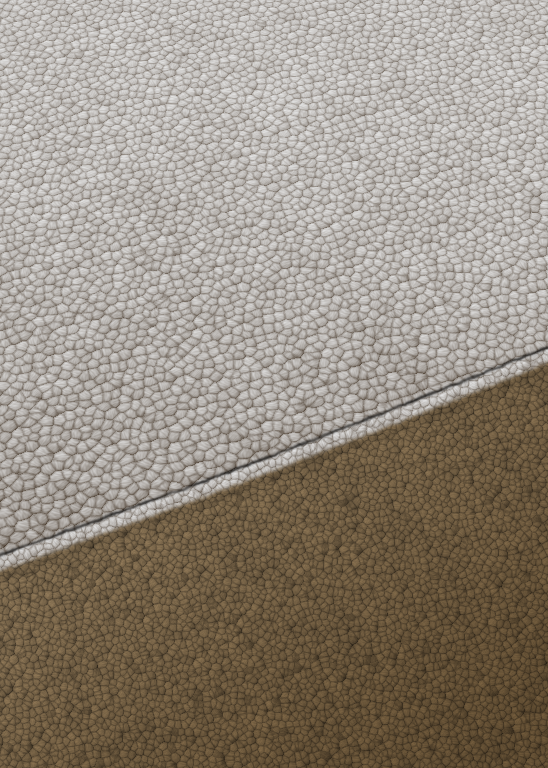
Give the GLSL for this texture, as a Shadertoy shader.

```glsl
// Upholstered cushion: pale nubby weave on top, a diagonal piped seam, and a shaded brown side.

const vec2 FRAME = vec2(0.715, 1.0);
const float SEAM_ANGLE = 0.362;

vec2 hash2(vec2 p) {
    vec3 h = fract(p.xyx * vec3(0.1031, 0.1030, 0.0973));
    h += dot(h, h.yzx + 33.33);
    return fract((h.xx + h.yz) * h.zy);
}

mat2 rotation(float a) {
    float c = cos(a), s = sin(a);
    return mat2(c, -s, s, c);
}

// Gradient noise, roughly -1 to 1
float corner(vec2 cell, vec2 offset) {
    float a = 6.2832 * hash2(cell).x;
    return dot(vec2(cos(a), sin(a)), offset);
}

float gradientNoise(vec2 p) {
    vec2 i = floor(p), f = p - i;
    vec2 u = f * f * f * (f * (f * 6.0 - 15.0) + 10.0);
    vec2 e = vec2(1.0, 0.0);
    float low = mix(corner(i, f), corner(i + e, f - e), u.x);
    float high = mix(corner(i + e.yx, f - e.yx), corner(i + 1.0, f - 1.0), u.x);
    return 1.5 * mix(low, high, u.y);
}

float fbm(vec2 p) {
    float sum = 0.0, amp = 0.55;
    for (int i = 0; i < 3; i++) {
        sum += amp * gradientNoise(p);
        p = rotation(0.6) * p * 2.03 + 7.1;
        amp *= 0.5;
    }
    return sum;
}

// Nearest loop in staggered rows: offset xy, gap to its neighbour, random tone
vec4 yarnLoop(vec2 p, float jitter) {
    float row = floor(p.y), nearest = 9.0, second = 9.0;
    vec4 found = vec4(0.0);
    for (int j = -1; j <= 1; j++) {
        float r = row + float(j);
        float shift = 0.5 * mod(r, 2.0);
        float column = floor(p.x - shift);
        for (int i = -1; i <= 1; i++) {
            vec2 id = vec2(column + float(i), r);
            vec2 h = hash2(id + 71.0);
            vec2 d = p - id - vec2(shift, 0.0) - 0.5 - jitter * (h - 0.5);
            float dist = length(d);
            if (dist < nearest) {
                second = nearest;
                nearest = dist;
                found = vec4(d, 0.0, fract(h.x * 7.0 + h.y * 3.0));
            } else {
                second = min(second, dist);
            }
        }
    }
    found.z = second - nearest;
    return found;
}

// Relief of one fabric, centred near zero
float nubRelief(vec2 p, float jitter, vec2 light) {
    vec4 nub = yarnLoop(p, jitter);
    float groove = smoothstep(0.0, 0.38, nub.z) - 0.68;
    float dome = 0.3 - dot(nub.xy, nub.xy);
    vec2 strand = rotation(nub.w * 3.1416) * nub.xy;
    float fibre = gradientNoise(strand * vec2(2.0, 6.0) + nub.w * 40.0);
    return 0.28 * groove + 0.22 * dome + 0.27 * dot(nub.xy, light)
         + 0.12 * fibre + 0.13 * (nub.w - 0.5);
}

// Foreshortened plane: loops shrink toward the far edge
vec2 receding(vec2 p) {
    return vec2(p.x - 0.36, p.y) / (1.0 - 0.33 * p.y);
}

vec3 paleYarn(float v) {
    return mix(vec3(0.34, 0.29, 0.24), vec3(0.84, 0.835, 0.83), v);
}

vec3 topFabric(vec2 p, float d) {
    vec2 weave = rotation(SEAM_ANGLE) * receding(p + 0.002 * fbm(p * 35.0));
    float relief = nubRelief(weave * vec2(58.0, 64.0), 0.72, vec2(-0.25, 0.95));
    float tone = mix(0.56, 0.79, smoothstep(0.2, 0.95, p.y));
    tone += 0.05 * fbm(p * 7.0) - 0.13 * exp(-max(d, 0.0) * 45.0);
    return paleYarn(tone + relief * mix(1.2, 0.85, p.y));
}

vec3 sideFabric(vec2 p, float d) {
    float relief = nubRelief(rotation(0.9) * p * 118.0, 1.0, vec2(-0.2, 0.8));
    float lit = 0.92 - 0.55 * smoothstep(0.0, 0.45, -d) - 0.35 * p.x;
    vec3 base = mix(vec3(0.33, 0.26, 0.165), vec3(0.455, 0.385, 0.285), clamp(lit, 0.0, 1.0));
    return base * (1.0 + 0.85 * relief + 0.12 * fbm(p * 60.0) + 0.05 * fbm(p * 9.0));
}

vec3 piping(vec2 p, float across) {
    float relief = nubRelief(rotation(SEAM_ANGLE) * p * vec2(105.0, 95.0), 0.9, vec2(-0.2, 0.8));
    return paleYarn(0.73 + 0.12 * across + 0.95 * relief);
}

void mainImage(out vec4 fragColor, in vec2 fragCoord) {
    vec2 p = fragCoord / iResolution.xy * FRAME;
    float x = p.x / FRAME.x;

    // Signed distance from the slightly sagging, fuzzy seam
    float seam = mix(0.266, 0.537, x) - 0.02 * x * (1.0 - x);
    float d = (p.y - seam) * cos(SEAM_ANGLE) + 0.0022 * fbm(p * 65.0);

    // Side, rounded piping, then top
    vec3 color = mix(sideFabric(p, d), piping(p, d / 0.009), smoothstep(-0.013, -0.004, d));
    color = mix(color, topFabric(p, d), smoothstep(0.008, 0.011, d));

    // Stitched crease and soft shade under the piping
    float crease = exp(-pow((d - 0.0105) / 0.0023, 2.0));
    color *= 1.0 - crease * (0.55 + 0.2 * gradientNoise(p * 40.0));
    color *= 1.0 - 0.1 * exp(-pow((d + 0.017) / 0.006, 2.0));
    fragColor = vec4(clamp(color, 0.0, 1.0), 1.0);
}
```
